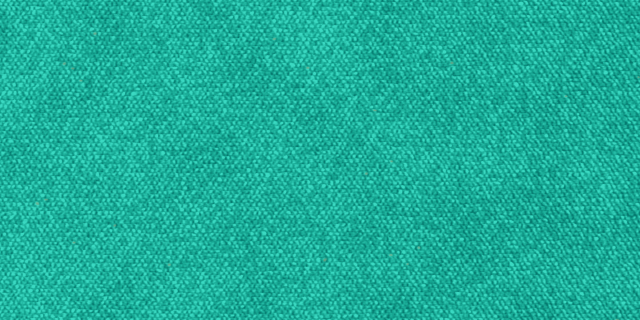
A WebGL 1 fragment shader for this texture:

```glsl
precision highp float;

uniform vec2 u_resolution;

float hash(vec2 p) {
  vec3 h = fract(vec3(p.xyx) * vec3(0.1031, 0.1030, 0.0973));
  h += dot(h, h.yzx + 33.33);
  return fract((h.x + h.y) * h.z);
}

vec2 gradient(vec2 cell) {
  float angle = 6.2832 * hash(cell);
  return vec2(cos(angle), sin(angle));
}

float gradientNoise(vec2 p) {
  vec2 i = floor(p), f = fract(p);
  vec2 u = f * f * f * (f * (f * 6.0 - 15.0) + 10.0);
  float a = dot(gradient(i), f);
  float b = dot(gradient(i + vec2(1.0, 0.0)), f - vec2(1.0, 0.0));
  float c = dot(gradient(i + vec2(0.0, 1.0)), f - vec2(0.0, 1.0));
  float d = dot(gradient(i + 1.0), f - 1.0);
  return mix(mix(a, b, u.x), mix(c, d, u.x), u.y);
}

// Dark gap, mid thread and lit thread
vec3 threadColor(float t) {
  vec3 color = mix(vec3(0.02, 0.47, 0.43), vec3(0.09, 0.66, 0.58), smoothstep(-0.1, 0.55, t));
  return mix(color, vec3(0.23, 0.85, 0.76), smoothstep(0.42, 1.08, t));
}

vec3 fabric(vec2 uv) {
  // Interlocking stitches on slightly wavering threads
  vec2 p = uv * vec2(112.0, 75.0);
  p += 0.45 * vec2(gradientNoise(p * 0.55), gradientNoise(p * 0.55 + 71.0));
  p += 0.6 * vec2(gradientNoise(uv * vec2(5.0, 3.0)), gradientNoise(uv * vec2(5.0, 3.0) + 29.0));
  float row = floor(p.y + 0.5);
  float shifted = p.x + 0.5 * mod(row, 2.0);
  vec2 cell = vec2(floor(shifted + 0.5), row);
  vec2 q = vec2(shifted, p.y) - cell;

  // Two crossing diagonals; the falling one takes over on the right
  float twill = smoothstep(0.4, 1.0, uv.x);
  float falling = cos(6.2832 * p.x + 3.1416 * p.y);
  float rising = cos(6.2832 * p.x - 3.1416 * p.y);
  float weave = mix(0.5, 0.72, twill) * falling + mix(0.5, 0.3, twill) * rising;
  weave += 0.22 * cos(6.2832 * p.y);
  weave += 0.25 * (0.28 - weave * weave);

  // Light from above, uneven yarn and fine fibres
  float tone = 0.53 + 0.34 * weave + 0.22 * q.y - 0.1 * q.x;
  tone += 0.36 * (hash(cell) - 0.5) * (0.7 + 0.5 * weave);
  tone += 0.45 * gradientNoise(uv * vec2(250.0, 150.0));
  tone += 0.25 * gradientNoise(uv * vec2(90.0, 50.0) + 13.0);
  tone += 0.15 * gradientNoise(uv * vec2(9.0, 5.0));
  tone += 0.05 - 0.1 * uv.x * (1.0 - 0.4 * uv.y);

  // Glints and a few stray tan fibres
  float core = 1.0 - smoothstep(0.1, 0.42, length(q - vec2(0.1, 0.12)));
  tone += 0.4 * core * step(0.94, hash(cell + 91.0));
  float stray = core * step(0.997, hash(cell + 137.0));
  return mix(threadColor(tone), vec3(0.50, 0.62, 0.48), 0.6 * stray);
}

void main() {
  // Four samples per pixel smooth the small stitches
  vec3 color = vec3(0.0);
  for (int i = 0; i < 4; i++) {
    float k = float(i);
    vec2 offset = vec2(mod(k, 2.0), floor(k * 0.5)) * 0.5 - 0.25;
    color += fabric((gl_FragCoord.xy + offset) / u_resolution);
  }
  gl_FragColor = vec4(color * 0.25, 1.0);
}
```
